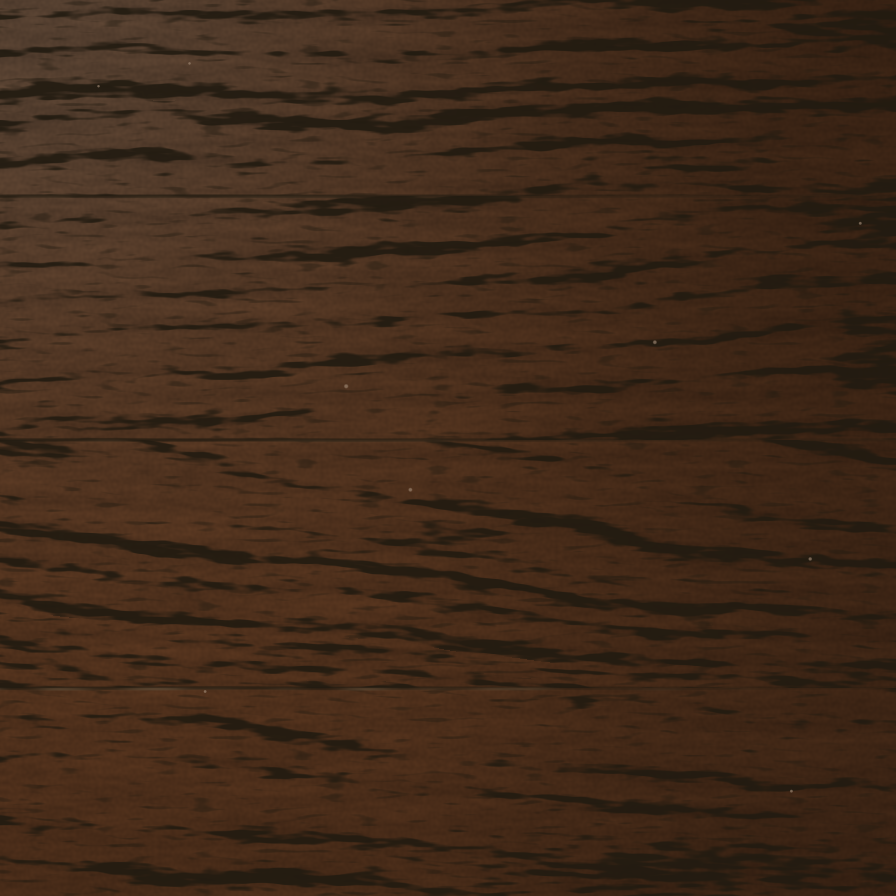
A Shadertoy shader for this texture:

```glsl
// Dark stained oak floor: four horizontal planks with broken, slanting grain
const vec3 WARM_BROWN = vec3(0.315, 0.189, 0.106);
const vec3 GREY_SHEEN = vec3(0.335, 0.252, 0.190);
const vec3 DARK_GRAIN = vec3(0.130, 0.104, 0.064);
const vec3 SEAM_LIGHT = vec3(0.400, 0.310, 0.220);
const vec3 DUST_COLOR = vec3(0.600, 0.510, 0.430);
const float LINE_WIDTH = 0.0075;   // half width of a grain line
const float PORE_DEPTH = 0.42;
const float DUST_CELLS = 6.0;

// Each plank: top edge, fall of the grain to the right, lines per unit, bend
const vec4 PLANKS[4] = vec4[4](
    vec4(1.000, -0.035, 23.0, 0.0),
    vec4(0.781, -0.065, 21.0, 0.0),
    vec4(0.509,  0.160, 18.0, 1.0),
    vec4(0.232,  0.080, 18.0, 0.0));

float hash(vec2 p) {
    vec3 q = fract(p.xyx * vec3(0.1031, 0.1030, 0.0973));
    q += dot(q, q.yzx + 33.33);
    return fract((q.x + q.y) * q.z);
}

float cornerSlope(vec2 cell, vec2 offset) {
    float angle = 6.2832 * hash(cell);
    return dot(vec2(cos(angle), sin(angle)), offset);
}

float gradientNoise(vec2 p) {
    vec2 i = floor(p), f = p - i;
    vec2 u = f * f * f * (f * (f * 6.0 - 15.0) + 10.0);
    vec2 e = vec2(1.0, 0.0);
    return mix(mix(cornerSlope(i, f), cornerSlope(i + e, f - e), u.x),
               mix(cornerSlope(i + e.yx, f - e.yx), cornerSlope(i + 1.0, f - 1.0), u.x), u.y);
}

// Growth lines of one plank, broken into short fibres; returns darkness and halo
vec2 grain(vec2 p, vec4 plank, float seed) {
    vec2 q = p + vec2(seed * 3.7, seed * 5.3);
    float depth = plank.x - p.y;
    depth += 0.030 * gradientNoise(q * vec2(2.5, 5.0));
    depth += 0.008 * gradientNoise(q * vec2(10.0, 20.0));

    float start = 1.0 - 0.4 * plank.w, curve = 3.0 * plank.w;
    float density = plank.z * max(start + 2.0 * curve * depth, 0.4);
    float rings = plank.z * (depth * (start + curve * depth) - plank.y * p.x) + 40.0;
    float id = floor(rings);
    float center = 0.5 + 0.4 * (hash(vec2(id, seed + 9.0)) - 0.5);
    float dist = abs(rings - id - center) / density;

    float strength = 0.45 + 0.5 * hash(vec2(id + 7.0, seed))
                   + 0.9 * gradientNoise(vec2(p.x * 3.5, id * 3.71 + seed));
    strength = clamp(strength, 0.1, 1.1);
    float width = LINE_WIDTH * (0.55 + 0.6 * strength);
    float band = strength * exp(-dist * dist / (width * width));

    // Wide dark heartwood patches
    float patchNoise = gradientNoise(q * vec2(2.2, 13.0) + 4.0);
    float heart = exp(-dot((p - vec2(0.78, 0.03)) * vec2(3.8, 28.0),
                           (p - vec2(0.78, 0.03)) * vec2(3.8, 28.0)));
    band = max(band, 0.75 * max(smoothstep(0.30, 0.55, patchNoise), heart));

    vec2 along = vec2(q.x, q.y + 0.3 * plank.y * p.x);
    float fibre = 0.9 * gradientNoise(along * vec2(21.0, 140.0))
                + 0.4 * gradientNoise(along * vec2(48.0, 230.0));
    return vec2(smoothstep(0.32, 0.80, band + fibre), band);
}

// Sparse bright dust specks
float dust(vec2 p) {
    vec2 cell = floor(p * DUST_CELLS);
    vec2 spot = 0.2 + 0.6 * vec2(hash(cell + 3.1), hash(cell + 8.7));
    float d = length(p * DUST_CELLS - cell - spot) / DUST_CELLS;
    float size = 0.0012 + 0.0014 * hash(cell + 5.5);
    return step(0.72, hash(cell + 1.3)) * (1.0 - smoothstep(0.4 * size, 1.3 * size, d));
}

void mainImage(out vec4 fragColor, in vec2 fragCoord) {
    vec2 p = fragCoord / iResolution.xy;
    int index = 0;
    for (int i = 1; i < 4; i++) if (p.y < PLANKS[i].x) index = i;
    float seed = float(index) + 1.0;

    // Light falling from the upper left
    float sheen = exp(-3.5 * p.x * p.x - 5.0 * (1.0 - p.y) * (1.0 - p.y));
    vec3 color = mix(WARM_BROWN, GREY_SHEEN, sheen);
    color *= mix(1.0, 0.79, smoothstep(0.3, 1.0, p.x)) * (1.0 - 0.12 * p.x * p.y);
    color *= 1.0 - 0.10 * smoothstep(0.25, 0.0, p.y);

    // Soft mottling, fine tooth and short horizontal pores
    vec2 q = p + seed * 2.3;
    color *= 1.0 + 0.12 * gradientNoise(q * vec2(5.0, 60.0))
                 + 0.10 * gradientNoise(q * vec2(40.0, 170.0))
                 + 0.08 * gradientNoise(q * 210.0);
    float pores = smoothstep(0.20, 0.50, gradientNoise(q * vec2(27.0, 150.0) + 6.0));
    color = mix(color, DARK_GRAIN, PORE_DEPTH * pores);

    vec2 lines = grain(p, PLANKS[index], seed);
    color *= 1.0 - 0.09 * lines.y;
    color = mix(color, DARK_GRAIN, 0.9 * lines.x);

    // Joints between planks; the lowest one catches the light
    for (int i = 1; i < 4; i++) {
        float d = p.y - PLANKS[i].x - 0.001 * gradientNoise(vec2(p.x * 6.0, float(i)));
        float broken = smoothstep(-0.25, 0.25, gradientNoise(vec2(p.x * 13.0, float(i) * 4.7)));
        float reach = 1.0 - smoothstep(0.25, 0.95, p.x);
        float glint = (i == 3 ? 0.75 : 0.18) * reach * broken;
        color = mix(color, DARK_GRAIN, (0.25 + 0.5 * reach) * smoothstep(0.0030, 0.0006, abs(d)));
        color = mix(color, SEAM_LIGHT, glint * smoothstep(0.0026, 0.0004, abs(d + 0.001)));
    }

    color = mix(color, DUST_COLOR, 0.7 * dust(p));
    fragColor = vec4(color, 1.0);
}
```
